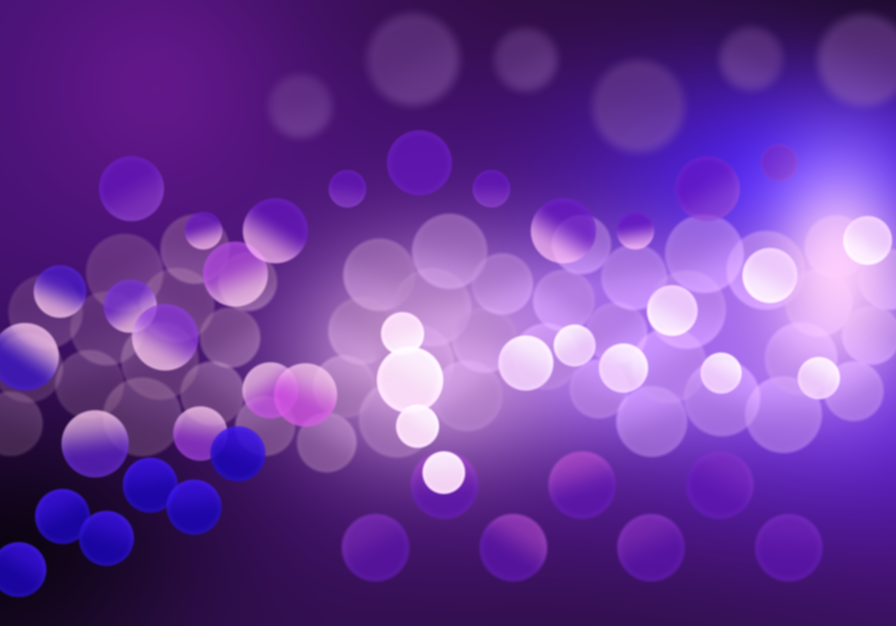
This background is drawn by a Shadertoy shader. Its source:

```glsl
// Blurred party lights: a bright band of pale, violet and blue discs over haze.
// Gaussian glows paint the haze; loops spread translucent discs along waves,
// each disc shaded so the side facing the bright band is lit.

const float BAND_Y = 0.45;

float glow(vec2 p, vec2 center, vec2 size) {
    vec2 d = (p - center) / size;
    return exp(-dot(d, d));
}

// Blend a disc whose tint runs from shade to lit, towards the band
void disc(inout vec3 col, vec2 p, vec2 center, float radius, float blur,
          vec3 shade, vec3 lit, float alpha) {
    vec2 d = (p - center) / radius;
    float side = center.y > BAND_Y ? -1.0 : 1.0;
    float facing = dot(d, vec2(sin(center.x * 40.0) * 0.6, side * 0.9));
    float dist = length(d);
    vec3 tint = mix(shade, lit, smoothstep(-0.4, 0.8, facing));
    tint += 0.04 * smoothstep(0.75, 1.0, dist);
    float cover = 1.0 - smoothstep(-blur, blur, (dist - 1.0) * radius);
    col = mix(col, tint, cover * alpha);
}

vec3 haze(vec2 p) {
    vec3 col = vec3(0.28, 0.07, 0.46);
    // Dark corners and top
    col = mix(col, vec3(0.17, 0.05, 0.23), 0.85 * glow(p, vec2(0.92, 1.03), vec2(0.48, 0.2)));
    col = mix(col, vec3(0.03, 0.01, 0.05), glow(p, vec2(0.0, 0.08), vec2(0.38, 0.3)));
    col = mix(col, vec3(0.17, 0.06, 0.26), 0.8 * glow(p, vec2(0.9, -0.03), vec2(0.8, 0.15)));
    // Violet and blue light
    col = mix(col, vec3(0.42, 0.10, 0.57), 0.75 * glow(p, vec2(0.25, 0.86), vec2(0.2)));
    col = mix(col, vec3(0.29, 0.13, 1.0), glow(p, vec2(1.30, 0.69), vec2(0.32, 0.19)));
    col = mix(col, vec3(0.38, 0.13, 0.87), 0.9 * glow(p, vec2(1.38, 0.36), vec2(0.38, 0.2)));
    col = mix(col, vec3(0.10, 0.04, 0.15), 0.9 * glow(p, vec2(1.43, 1.04), vec2(0.32, 0.13)));
    // Bright band
    col = mix(col, vec3(0.65, 0.42, 0.93), min(0.95, 1.4 * glow(p, vec2(1.05, 0.46), vec2(0.36, 0.15))));
    col = mix(col, vec3(0.78, 0.58, 0.83), min(0.9, 1.1 * glow(p, vec2(0.68, 0.43), vec2(0.2, 0.16))));
    return col;
}

void mainImage(out vec4 fragColor, in vec2 fragCoord) {
    vec2 p = fragCoord / iResolution.y;
    float width = iResolution.x / iResolution.y;
    vec3 violet = vec3(0.40, 0.08, 0.76);
    vec3 magenta = vec3(0.82, 0.32, 0.88);
    vec3 white = vec3(1.0, 0.96, 1.0);
    vec3 col = haze(p);

    // Faint discs far above
    for (int i = 0; i < 6; i++) {
        float k = float(i);
        vec2 c = vec2(0.48 + 0.18 * k, 0.88 + 0.05 * cos(2.1 * k + 3.14));
        disc(col, p, c, 0.06 - 0.012 * cos(k * 3.1416), 0.015,
             vec3(0.46, 0.28, 0.58), vec3(0.54, 0.36, 0.66), 0.5);
    }

    // Large pale discs filling the band, evenly spread
    for (int i = 0; i < 44; i++) {
        float k = float(i);
        vec2 c = vec2(width * fract(k * 0.7549 + 0.1),
                      BAND_Y + 0.32 * (fract(k * 0.5698 + 0.3) - 0.5));
        vec3 pale = mix(vec3(0.70, 0.52, 0.66), vec3(0.82, 0.62, 0.97),
                        smoothstep(0.2, 1.1, c.x));
        disc(col, p, c, 0.055 + 0.008 * sin(k * 1.7), 0.004, pale - 0.06, pale + 0.1,
             0.28 + 0.22 * smoothstep(0.1, 0.5, c.x));
    }

    // Pink and violet cluster on the left
    for (int i = 0; i < 9; i++) {
        float k = float(i);
        vec2 c = vec2(0.04 + 0.056 * k, 0.43 + 0.14 * sin(k * 2.3));
        disc(col, p, c, 0.048 + 0.006 * cos(k * 3.0), 0.003,
             mix(vec3(0.22, 0.07, 0.78), magenta, k / 8.0), vec3(0.96, 0.76, 0.92), 0.75);
    }

    // Blue discs rising from the lower left
    for (int i = 0; i < 6; i++) {
        float k = float(i);
        vec2 c = vec2(0.03 + 0.07 * k, 0.12 + 0.025 * k - 0.03 * cos(3.1416 * k));
        disc(col, p, c, 0.044, 0.003, vec3(0.11, 0.02, 0.72), vec3(0.22, 0.06, 0.90), 0.85);
    }

    // Violet discs above the band, alternately large and small
    for (int i = 0; i < 10; i++) {
        float k = float(i);
        vec2 c = vec2(0.21 + 0.115 * k, 0.68 + 0.06 * cos((k - 4.0) * 1.257));
        vec3 lit = mix(violet, vec3(0.98, 0.72, 0.95), smoothstep(0.73, 0.63, c.y));
        disc(col, p, c, 0.041 + 0.011 * cos(3.1416 * k), 0.003, violet, lit, 0.7);
    }

    // Violet discs below the band, in two staggered rows
    for (int i = 0; i < 7; i++) {
        float k = float(i);
        vec2 c = vec2(0.60 + 0.11 * k, 0.175 - 0.05 * cos(3.1416 * k));
        vec3 lit = mix(vec3(0.46, 0.14, 0.76), vec3(0.76, 0.32, 0.82), glow(c, vec2(0.85, 0.24), vec2(0.2)));
        disc(col, p, c, 0.054, 0.004, violet * 0.95, lit, 0.65);
    }

    // Hot spot at the right
    col = mix(col, vec3(1.0, 0.82, 0.99), 0.95 * glow(p, vec2(1.34, 0.57), vec2(0.11, 0.17)));

    // White chain down the centre
    for (int i = 0; i < 4; i++) {
        float k = float(i);
        vec2 c = vec2(0.643 + 0.012 * k + 0.03 * step(2.5, k), 0.467 - 0.074 * k);
        disc(col, p, c, 0.034 + 0.019 * exp(-4.0 * (k - 1.0) * (k - 1.0)), 0.003,
             vec3(0.99, 0.88, 0.98), white, 0.93);
    }
    // White discs zigzagging ever wider to the right
    for (int i = 0; i < 8; i++) {
        float k = float(i);
        vec2 c = vec2(0.84 + 0.078 * k, 0.42 + 0.012 * k - 0.016 * k * cos(3.1416 * k));
        disc(col, p, c, 0.038 + 0.006 * sin(k * 2.5 + 1.5), 0.003,
             vec3(0.95, 0.82, 0.99), white, 0.87);
    }
    fragColor = vec4(clamp(col, 0.0, 1.0), 1.0);
}
```
